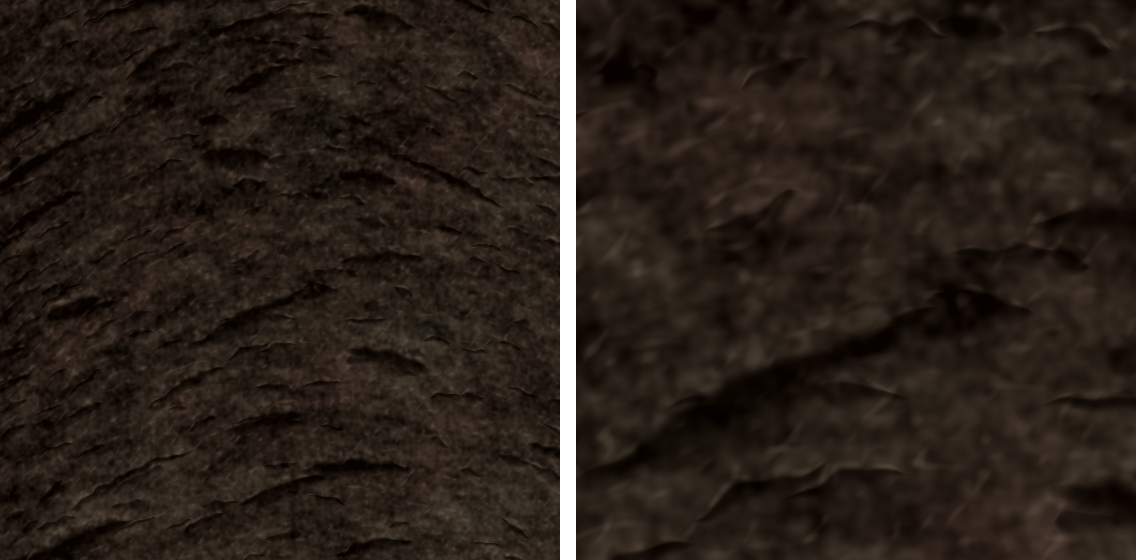
Left: the whole. Right: its middle third, enlarged.
Give the GLSL for this texture, as a WebGL 2 fragment shader.

```glsl
#version 300 es
precision highp float;

uniform vec2 u_resolution;
out vec4 fragColor;

const vec3 SHADE_COLOR = vec3(0.08, 0.05, 0.03);
const vec3 LIT_COLOR = vec3(0.27, 0.22, 0.18);
const float BASE_TONE = 0.36;
const vec2 TONE_SLOPE = vec2(0.22, -0.22);   // brighter to the right and below
const float ARC_CENTRE = 0.62;               // crest of the curved layers
const float ARC_BEND = 0.55;
const float BROAD_AMOUNT = 0.42;
const float MOTTLE_AMOUNT = 0.42;
const float GRAIN_AMOUNT = 0.40;
const float RELIEF_AMOUNT = 0.65;
const float RELIEF_STEP = 0.010;
const float FLECK_AMOUNT = 0.38;
const float SHADOW_AMOUNT = 0.48;
const float LIP_AMOUNT = 0.30;
const vec2 LARGE_CELL = vec2(0.19, 0.105);
const vec2 SMALL_CELL = vec2(0.068, 0.042);

// Two random values in 0..1 for a lattice cell
vec2 hash2(vec2 cell) {
    uvec2 v = uvec2(ivec2(cell) + 8192);
    v = v * 1664525u + 1013904223u;
    v.x += v.y * 1664525u;
    v.y += v.x * 1664525u;
    v ^= v >> 16u;
    v.x += v.y * 1664525u;
    v.y += v.x * 1664525u;
    v ^= v >> 16u;
    return vec2(v & 65535u) / 65535.0;
}

float cornerSlope(vec2 cell, vec2 offset) {
    float angle = 6.2832 * hash2(cell).x;
    return dot(vec2(cos(angle), sin(angle)), offset);
}

float gradientNoise(vec2 p) {
    vec2 i = floor(p), f = p - i;
    vec2 w = f * f * f * (f * (f * 6.0 - 15.0) + 10.0);
    vec2 e = vec2(1.0, 0.0);
    float low = mix(cornerSlope(i, f), cornerSlope(i + e, f - e), w.x);
    float high = mix(cornerSlope(i + e.yx, f - e.yx), cornerSlope(i + 1.0, f - 1.0), w.x);
    return mix(low, high, w.y);
}

mat2 rotation(float angle) {
    float c = cos(angle), s = sin(angle);
    return mat2(c, s, -s, c);
}

float fbm(vec2 p) {
    float sum = 0.0, gain = 1.0;
    for (int i = 0; i < 4; i++) {
        sum += gain * gradientNoise(p);
        p = rotation(0.5) * p * 2.03 + 17.3;
        gain *= 0.52;
    }
    return sum;
}

// Scattered lens-shaped hollows: x = shadow, y = lit upper lip
vec2 crevices(vec2 p, vec2 cellSize, float share, float seed) {
    vec2 g = p / cellSize, home = floor(g), result = vec2(0.0);
    for (int y = -1; y <= 1; y++)
    for (int x = -1; x <= 1; x++) {
        vec2 id = home + vec2(x, y);
        vec2 place = hash2(id + seed), kind = hash2(id + seed + 311.0);
        vec2 size = hash2(id + seed + 733.0);
        vec2 q = (g - id - 0.5 - 0.6 * (place - 0.5)) * cellSize;
        q = rotation((kind.y - 0.5) * 0.6) * q / cellSize;
        float along = q.x / mix(0.25, 0.62, size.x);
        float taper = max(1.0 - along * along, 0.0);
        float thickness = mix(0.14, 0.34, size.y) * max(taper, 0.06);
        float depth = -(q.y + 0.12 * along * along) / thickness;
        float present = step(kind.x, share) * smoothstep(0.0, 0.5, taper);
        float shadow = smoothstep(-0.2, 0.2, depth) * (1.0 - smoothstep(0.35, 1.5, depth));
        float lip = exp(-pow((depth + 0.4) / 0.28, 2.0));
        result = max(result, present * vec2(shadow, lip));
    }
    return result;
}

void main() {
    vec2 p = gl_FragCoord.xy / u_resolution.y;
    float bend = p.x - ARC_CENTRE;
    vec2 layer = vec2(p.x, p.y + ARC_BEND * bend * bend);

    // Uneven light and soft blotches
    float broad = gradientNoise(layer * vec2(3.2, 5.0) + 4.7);
    float mottle = gradientNoise(layer * vec2(12.0, 17.0) + 31.0)
                 + 0.6 * gradientNoise(p * 29.0 + 57.0);
    float tone = BASE_TONE + dot(TONE_SLOPE, p - 0.5);
    tone += BROAD_AMOUNT * broad + MOTTLE_AMOUNT * mottle;

    // Lumpy relief lit from above
    vec2 ground = vec2(9.0, 14.0);
    float rise = fbm(layer * ground) - fbm((layer + vec2(0.003, RELIEF_STEP)) * ground);
    tone += RELIEF_AMOUNT * rise;

    // Fine grain and short slanted flecks
    float grain = gradientNoise(p * 58.0 + 9.0) + 0.8 * gradientNoise(p * 112.0 + 83.0);
    float fleck = gradientNoise(rotation(0.7) * p * vec2(105.0, 55.0) + 140.0);
    float flake = gradientNoise(layer * vec2(42.0, 88.0) + 205.0);
    tone += GRAIN_AMOUNT * grain;
    tone += FLECK_AMOUNT * (smoothstep(0.22, 0.6, fleck) + smoothstep(0.22, 0.6, flake));

    // Ragged hollows in two sizes
    vec2 ragged = vec2(gradientNoise(p * 34.0 + 3.0), gradientNoise(p * 38.0 + 71.0));
    vec2 worn = layer + ragged * vec2(0.012, 0.009);
    vec2 large = crevices(worn, LARGE_CELL, 0.48, 0.0);
    vec2 small = crevices(worn, SMALL_CELL, 0.40, 1500.0);
    float shadow = max(large.x, 0.75 * small.x);
    float lip = max(0.8 * large.y, small.y) * smoothstep(-0.25, 0.4, grain);
    tone = mix(tone, min(tone, 0.3) * 0.6, 0.5 * shadow);
    tone += LIP_AMOUNT * lip * (1.0 - shadow) - SHADOW_AMOUNT * shadow;

    // Earth colours with a faint warm and cool drift
    vec3 color = mix(SHADE_COLOR, LIT_COLOR, clamp(tone, -0.28, 1.35));
    float drift = gradientNoise(p * 6.0 + 260.0);
    color *= 1.0 + 0.12 * drift * vec3(1.0, -0.3, 0.2);
    fragColor = vec4(max(color, 0.0), 1.0);
}
```
